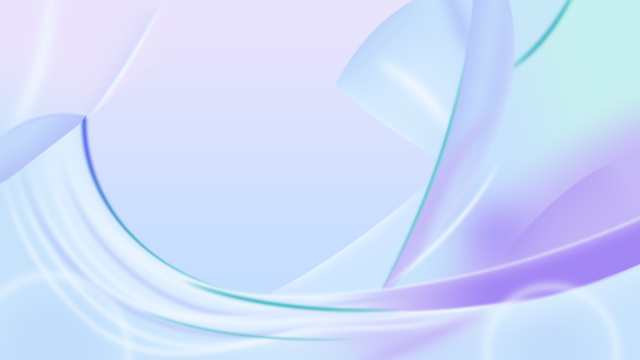
A WebGL 2 fragment shader for this background:

```glsl
#version 300 es
precision highp float;
// Translucent pastel glass ribbons sweeping around an open pale sky.
uniform vec2 u_resolution;
out vec4 fragColor;

#define SCENE vec2(7.68, 4.32)
#define SKY_LOW vec3(.77, .87, 1.)
#define SKY_HIGH vec3(.915, .89, .99)
#define ICE vec3(.78, .89, .99)
#define FROST vec3(.94, .97, 1.)
#define AQUA vec3(.78, .94, .94)
#define TEAL vec3(.27, .73, .77)
#define BLUE vec3(.71, .78, .98)
#define LILAC vec3(.77, .72, .97)
#define VIOLET vec3(.64, .53, .96)
#define INK vec3(.33, .42, .9)
#define STRANDS 8

vec2 p; // position in scene units

// Quadratic curve: x = signed side (left positive), y = distance, z = progress.
vec3 curve(float ax, float ay, float bx, float by, float cx, float cy) {
  vec2 a = vec2(ax, ay), u = 2. * (vec2(bx, by) - a), v = vec2(cx, cy) - a - u, e, g;
  float t = 0., best = 1e9;
  for (int i = 0; i <= 10; i++) {
    float s = float(i) / 10.;
    e = p - a - s * (u + s * v);
    if (dot(e, e) < best) { best = dot(e, e); t = s; }
  }
  for (int i = 0; i < 5; i++) {
    e = p - a - t * (u + t * v);
    g = u + 2. * t * v;
    if (i < 4) t = clamp(t + dot(e, g) / (dot(g, g) + max(0., -2. * dot(e, v))), 0., 1.);
  }
  return vec3((g.x * e.y - g.y * e.x) / length(g), length(e), t);
}

float fill(float d) {
  float pixel = SCENE.y / u_resolution.y;
  return smoothstep(-pixel, pixel, d);
}
float bell(float d, float w) { return exp(-d * d / (w * w)); }
float taper(float t) { return 1. - pow(abs(2. * t - 1.), 3.); }

// Soft line along a curve.
void stroke(inout vec3 col, vec3 k, float w, vec3 tint, float amount) {
  col = mix(col, tint, amount * taper(k.z) * bell(k.y, w));
}

// Light gathered on the left side of a curve, with a crisp edge.
void sheen(inout vec3 col, vec3 k, float w, vec3 tint, float amount) {
  col = mix(col, tint, amount * taper(k.z) * fill(k.x) * exp(-max(k.x, 0.) / w));
}

// Distance below the bowl: elliptical left wall, parabolic right arm.
float bowlDistance() {
  vec2 r = vec2(2.38, 2.08), q = p - vec2(3.4, 2.85);
  if (q.x < 0.) {
    vec2 k = vec2(q.x, min(q.y, 0.)) / r;
    return (length(k) - 1.) * length(k) / max(length(k / r), .001);
  }
  float bend = .0508;
  return (bend * q.x * q.x - r.y - q.y) / length(vec2(1., 2. * bend * q.x));
}

// Fan and inner veil behind the upright ribbon.
void drawFan(inout vec3 col) {
  vec3 rim = curve(5.1, 4.4, 4.4, 4.05, 4.02, 3.3);
  vec3 hem = curve(4.02, 3.3, 4.5, 2.85, 5.3, 2.38);
  vec3 fan = mix(ICE, FROST, .4 * bell(length(p - vec2(5., 3.2)), .6));
  sheen(fan, rim, .22, BLUE, .6);
  sheen(fan, hem, .12, FROST, .5);
  stroke(fan, curve(4.5, 3.6, 5.1, 3.3, 5.45, 2.7), .09, FROST, .8);
  stroke(fan, curve(5.3, 4.6, 5.5, 4.1, 5.7, 3.6), .13, BLUE, .8);
  col = mix(col, fan, fill(rim.x) * fill(hem.x));
  vec3 veil = curve(5.1, 2.1, 4.2, 1.3, 3.25, .8);
  col = mix(col, vec3(.82, .91, 1.), fill(veil.x) * .8);
  sheen(col, veil, .07, FROST, .8);
}

// Aqua to violet sheet with the twisted upright ribbon on its left.
void drawRight(inout vec3 col) {
  vec3 spine = curve(5.68, 4.4, 5.55, 2.6, 4.55, .8);
  vec3 side = curve(4.7, .85, 6.55, 2.9, 6.08, 4.4);
  vec3 shade = curve(7.8, 3.05, 6.6, 2.6, 5.9, 1.7);
  vec3 crack = curve(6.1, 3.48, 6.6, 3.8, 6.95, 4.55);
  vec3 sheet = mix(ICE, AQUA, smoothstep(5.8, 7.2, p.x + .3 * (p.y - 3.)));
  sheen(sheet, crack, .6, ICE, .7);
  stroke(sheet, crack, .035, TEAL, .85);
  sheet = mix(sheet, LILAC, smoothstep(-.3, .55, shade.x));
  sheen(sheet, curve(7.4, 2.4, 6.7, 2.1, 6., 1.2), .4, VIOLET, .4);
  sheet = mix(sheet, VIOLET, .6 * bell(length(p - vec2(5.95, 1.5)), .45));
  vec3 ribbon = mix(LILAC, BLUE, smoothstep(1., 2.8, p.y));
  ribbon = mix(ribbon, ICE, .6 * bell(spine.x - .25, .16));
  sheen(ribbon, side, .09, FROST, .45);
  stroke(ribbon, curve(5.9, 3., 5.2, 2.2, 4.85, .9), .1, LILAC, .75);
  sheet = mix(sheet, ribbon, fill(side.x));
  stroke(sheet, curve(6., 2.4, 5.6, 1.6, 4.6, .85), .035, FROST, .8);
  col = mix(col, sheet, fill(spine.x));
  stroke(col, spine, .022, mix(TEAL, AQUA, .3), smoothstep(.1, .5, spine.z));
}

// Sweeping bowl with fine strands, a violet arm and bright rims.
void drawBowl(inout vec3 col) {
  float d = bowlDistance(), spread = 1. - .6 * smoothstep(1., 4.2, p.x);
  vec3 glass = mix(ICE, FROST, .55 * bell(d - .3, .4));
  glass = mix(glass, LILAC, .65 * bell(length((p - vec2(4.7, .3)) * vec2(.4, 1.)), .3));
  float fade = (1. - smoothstep(1.2, 2.7, p.y)) * (1. - smoothstep(4.6, 6., p.x));
  for (int i = 0; i < STRANDS; i++) {
    float n = float(i), at = (.1 + .14 * n) * spread + .05 * sin(1.6 * p.x + 1.7 * n);
    glass = mix(glass, i % 3 == 2 ? BLUE : FROST, .6 * fade * bell(d - at, .045));
  }
  stroke(glass, curve(4.2, -.1, 4.9, .15, 5.9, .6), .1, LILAC, .8);
  stroke(glass, curve(1.7, .6, 2.6, .2, 4.3, .25), .02, TEAL, .5);
  vec3 keel = curve(3.9, .6, 6., .42, 7.75, 1.18);
  vec3 arm = mix(LILAC, VIOLET, smoothstep(4.8, 6., p.x));
  arm = mix(arm, LILAC, .6 * bell(d, .1));
  glass = mix(glass, arm, fill(keel.x) * smoothstep(3.8, 5.2, p.x));
  stroke(glass, keel, .025, mix(FROST, VIOLET, smoothstep(5.6, 6.8, p.x)), .85);
  stroke(glass, curve(2.2, .95, 3.2, .55, 4.8, .6), .027, TEAL, .9);
  col = mix(col, glass, fill(d));
  col = mix(col, FROST, .45 * bell(d, .025) * smoothstep(2.6, 3.6, p.x));
  float wall = 1. - smoothstep(1.4, 3.2, p.x), steep = smoothstep(1., 2.6, p.y);
  col = mix(col, mix(TEAL, INK, steep), .9 * wall * bell(d - .01, .015 + .02 * steep));
}

// Hanging sheet and folded leaf at the upper left.
void drawLeft(inout vec3 col) {
  vec3 edge = curve(1.02, 2.88, 2.15, 3.75, 2.32, 4.4);
  vec3 hem = curve(0., 2.12, .62, 2.35, 1.03, 2.93);
  vec3 top = curve(1.03, 2.93, .45, 3.02, 0., 2.66);
  vec3 crease = curve(.95, 2.75, 1.5, 3.4, 1.95, 4.3);
  vec3 sheet = mix(ICE, SKY_HIGH, smoothstep(2.4, 3.8, p.y + .3 * p.x));
  stroke(sheet, curve(.1, 2.7, .6, 3.4, .65, 4.8), .1, FROST, .7);
  sheen(sheet, crease, .12, BLUE, .5);
  stroke(sheet, crease, .03, FROST, .9);
  vec3 leaf = mix(BLUE, ICE, .7 * smoothstep(0., .4, hem.x));
  sheen(leaf, hem, .08, LILAC, .7);
  sheet = mix(sheet, leaf, fill(top.x) * fill(1.04 - p.x));
  stroke(sheet, top, .02, BLUE, .6);
  col = mix(col, sheet, fill(edge.x) * fill(max(hem.x, p.x - 1.03)));
}

void main() {
  p = gl_FragCoord.xy / u_resolution * SCENE;
  vec3 col = mix(SKY_LOW, SKY_HIGH, smoothstep(.6, 4.5, p.y));
  drawFan(col);
  drawRight(col);
  drawBowl(col);
  drawLeft(col);
  // Two faint bubbles resting on the lower edge.
  for (int i = 0; i < 2; i++) {
    float n = float(i), d = length(p - vec2(.62 + 6. * n, .1)) - .92 + .14 * n;
    col = mix(col, BLUE, .25 * fill(-d) * smoothstep(.1, .6, -d));
    col = mix(col, FROST, .45 * bell(d, .07));
  }
  fragColor = vec4(col, 1.);
}
```
